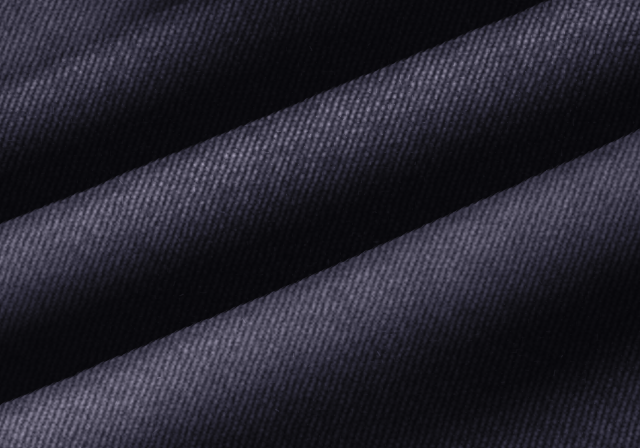
A Shadertoy shader for this texture:

```glsl
// Dark twill cloth lying in three soft diagonal folds, with ribbed weave and lint.

float hash(vec2 p) {
    return fract(sin(dot(p, vec2(127.1, 311.7))) * 43758.5453);
}

float noise(vec2 p) {
    vec2 i = floor(p), f = fract(p);
    f = f * f * (3.0 - 2.0 * f);
    return mix(mix(hash(i), hash(i + vec2(1, 0)), f.x),
               mix(hash(i + vec2(0, 1)), hash(i + vec2(1, 1)), f.x), f.y);
}

// Light across a fold: quick rise below its crest, then a long fall into shade.
float foldLight(float depth, float fallStart, float fallEnd) {
    float fall = 1.0 - smoothstep(fallStart, fallEnd, depth);
    return mix(0.62, 1.0, smoothstep(0.0, 0.055, depth)) * pow(fall, 1.35);
}

// Steep rising twill ribs; crisp ones break into staggered, uneven stitches.
float twill(vec2 p, float depth, float crisp) {
    p += 0.003 * (vec2(noise(p * 40.0), noise(p * 40.0 + 17.0)) - 0.5);
    float across = 70.0 * dot(p, vec2(0.93, -0.36)) - 5.0 * depth * depth;
    float rib = floor(across);
    float along = 82.0 * dot(p, vec2(0.36, 0.93)) + 0.37 * rib;
    float ridge = 0.5 + 0.5 * cos(6.2832 * (fract(across) - 0.5));
    float stitch = 0.5 + 0.5 * cos(6.2832 * (fract(along) - 0.5));
    float thread = hash(vec2(rib, floor(along)));
    float broken = (0.6 + 0.5 * stitch) * (0.6 + 0.8 * thread);
    return mix(0.5, ridge, mix(0.6, 1.0, crisp)) * mix(0.9, broken, mix(0.3, 1.0, crisp));
}

float segment(vec2 p, vec2 a, vec2 b) {
    vec2 ab = b - a;
    return length(p - a - ab * clamp(dot(p - a, ab) / dot(ab, ab), 0.0, 1.0));
}

// Short loose fibres scattered over the cloth.
float lint(vec2 p, float aspect) {
    float sum = 0.0;
    for (int i = 0; i < 60; i++) {
        float k = float(i);
        vec2 a = vec2(hash(vec2(k, 1.0)) * aspect, hash(vec2(k, 2.0)));
        float turn = 6.2832 * hash(vec2(k, 3.0));
        float size = mix(0.002, 0.012, hash(vec2(k, 4.0)));
        vec2 b = a + size * vec2(cos(turn), sin(turn));
        float d = segment(p, a, b);
        sum += (1.0 - smoothstep(0.0004, 0.0024, d)) * hash(vec2(k, 5.0));
    }
    return sum;
}

void mainImage(out vec4 fragColor, in vec2 fragCoord) {
    vec2 uv = fragCoord / iResolution.xy;
    vec2 p = fragCoord / iResolution.y;
    float x = uv.x;

    // Depth below each crest, with slightly fuzzy outlines
    float fuzz = 0.003 * (noise(p * 130.0) - 0.5) + 0.004 * (noise(p * 14.0) - 0.5);
    float y = uv.y + fuzz;
    float upper = 0.829 + 0.58 * x - y;
    float middle = 0.498 + 0.585 * x - y;
    float lower = 0.095 + 0.58 * x + 0.037 * x * x - y;

    // Broad light, layered from the back cloth to the front fold
    float light = 0.23 - 0.18 * smoothstep(0.1, 0.32, x);
    light *= mix(0.8, 1.0, smoothstep(0.0, 0.06, -upper));
    float depth = -upper;
    float crisp = 0.3;
    float soft = max(0.004, 1.0 / iResolution.y);

    float cover = smoothstep(-soft, soft, upper);
    float peak = mix(0.25, 0.07, smoothstep(0.12, 0.5, x));
    light = mix(light, peak * foldLight(upper, 0.04, 0.25), cover);
    depth = mix(depth, upper, cover);
    crisp = mix(crisp, 0.8, cover);

    cover = smoothstep(-soft, soft, middle);
    peak = mix(0.33, 0.26, x);
    light = mix(light, peak * foldLight(middle, 0.055, 0.31), cover);
    depth = mix(depth, middle, cover);
    crisp = mix(crisp, smoothstep(-0.1, 0.45, x), cover);

    cover = smoothstep(-soft, soft, lower);
    peak = mix(0.37, 0.27, x);
    float front = peak * foldLight(lower, 0.07, 0.36);
    front += 0.03 * smoothstep(0.2, 0.3, lower) * (1.0 - smoothstep(0.5, 0.9, x));
    front += 0.13 * smoothstep(0.42, 0.68, lower);
    light = mix(light, front, cover);
    depth = mix(depth, lower, cover);
    crisp = mix(crisp, 0.15 + 0.6 * smoothstep(0.05, 0.35, lower), cover);

    // Weave, uneven nap and fine grain
    float weave = twill(p, depth, crisp);
    float nap = 0.93 + 0.14 * noise(p * 20.0);
    float grain = noise(p * 230.0) - 0.5;
    float tone = 0.029 + light * nap * (0.56 + 0.76 * weave + 0.42 * grain);
    tone += 0.02 * weave + 0.014 * grain;

    // Sparse glints on single threads, then loose fibres
    float glint = smoothstep(0.84, 1.0, noise(p * 150.0 + 31.0));
    tone += glint * crisp * (0.03 + 0.35 * light);
    tone += lint(p, iResolution.x / iResolution.y) * (0.05 + 0.25 * light);

    // Cool charcoal tint
    vec3 color = tone * vec3(1.0, 0.965, 1.02);
    color.b += 0.014 + 0.038 * smoothstep(0.04, 0.2, tone);
    fragColor = vec4(clamp(color, 0.0, 1.0), 1.0);
}
```
